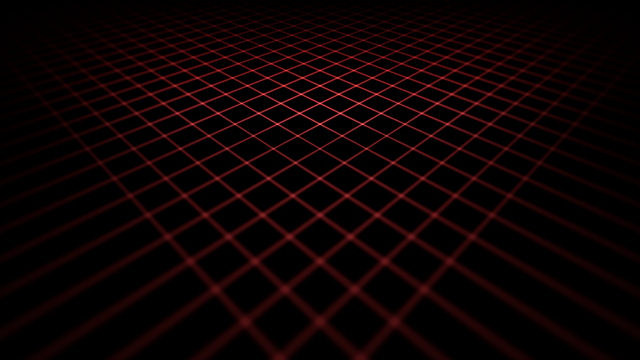
This background is drawn by a Shadertoy shader. Its source:

```glsl
#define HORIZON 1.3796
#define CELL_WIDTH 0.163
#define DEPTH_SCALE 8.405
#define DEPTH_SHIFT 6.602
#define FIRST_LINE -1.0
#define FOCUS_HEIGHT 0.66
#define FOCUS_RADIUS 0.07
#define LINE_WIDTH 0.0012
#define BLUR_GROWTH 0.0185
#define BEAM_WIDTH 0.45
#define NEAR_FALLOFF 9.5
#define BRIGHTNESS 1.06

// Soft line at whole values of a coordinate, from the first line onwards
float softLine(float coord, vec2 gradient, float spread) {
    float nearest = max(floor(coord + 0.5), FIRST_LINE);
    float t = abs(coord - nearest) / (length(gradient) * spread);
    return exp(-0.4 * t * t * sqrt(t));
}

// Light pool: wide towards the viewer, fading quickly into the distance
float lightPool(vec2 p) {
    float nearness = max(FOCUS_HEIGHT - p.y, 0.0);
    float across = p.x / (BEAM_WIDTH + 0.8 * nearness);
    float farFade = 1.0 - smoothstep(0.7, 1.02, p.y);
    return BRIGHTNESS * exp(-across * across) * farFade / (1.0 + NEAR_FALLOFF * nearness);
}

// Lens blur: strongest in the foreground, gentle at the sides and far away
float lensSpread(vec2 p) {
    float offset = p.y - FOCUS_HEIGHT;
    offset *= offset > 0.0 ? 0.2 : 1.0;
    float defocus = length(vec2(0.3 * p.x, offset)) - FOCUS_RADIUS;
    return LINE_WIDTH + BLUR_GROWTH * max(defocus, 0.0);
}

// Intensity to red, with the hottest parts turning pink and the far ones pure
vec3 redGlow(float intensity, float height) {
    float pinkness = mix(0.38, 0.27, smoothstep(0.65, 0.85, height));
    float warmth = pinkness * pow(intensity, 1.5);
    return vec3(0.002 + intensity, warmth, 1.08 * warmth);
}

void mainImage(out vec4 fragColor, in vec2 fragCoord) {
    vec2 p = fragCoord / iResolution.y;
    p.x -= 0.5 * iResolution.x / iResolution.y;

    // Perspective floor coordinates and their screen gradients
    float drop = HORIZON - p.y;
    float across = p.x / (CELL_WIDTH * drop);
    float depth = DEPTH_SCALE / drop - DEPTH_SHIFT;
    vec2 acrossGradient = vec2(1.0 / (CELL_WIDTH * drop), across / drop);
    vec2 depthGradient = vec2(0.0, DEPTH_SCALE / (drop * drop));

    // Widen thin lines to the pixel size while keeping their energy
    float lens = lensSpread(p);
    float spread = length(vec2(lens, 0.4 / iResolution.y));
    float light = lightPool(p) * lens / spread;

    // Two diagonal line families, brighter at the crossings
    float falling = light * softLine(depth + across, depthGradient + acrossGradient, spread);
    float rising = light * softLine(depth - across, depthGradient - acrossGradient, spread);
    float intensity = falling + rising - 0.6 * falling * rising;

    fragColor = vec4(redGlow(intensity, p.y), 1.0);
}
```
